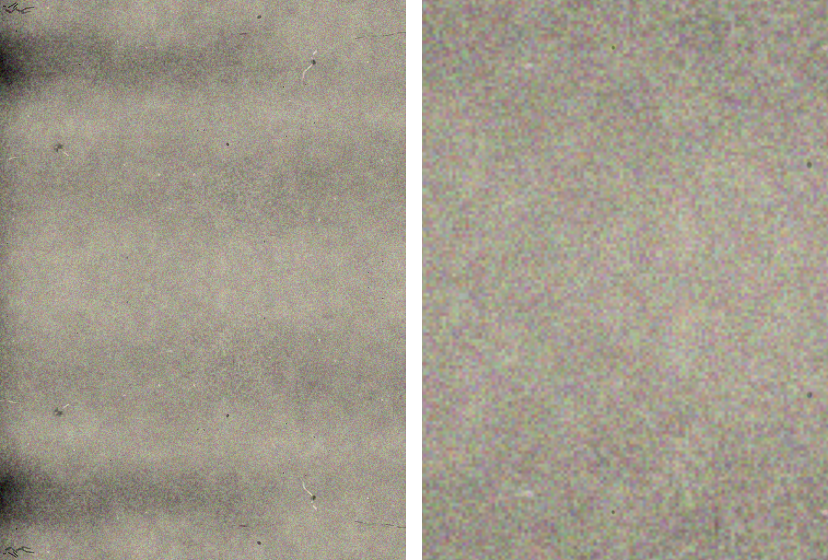
Left, the full canvas; right, a detail of the centre.
This texture is drawn by a Shadertoy shader. Its source:

```glsl
#define PAPER vec3(1.0, 0.96, 0.868)
#define BASE_TONE 0.646
#define GRAIN_SCALE 512.0
#define GRAIN_AMOUNT vec3(0.105, 0.150, 0.135)
#define MOTTLE 0.10
#define PEPPER 0.12
#define SPECKS 36

vec3 hash3(vec2 p) {
    vec3 q = fract(p.xyx * vec3(0.1031, 0.1030, 0.0973));
    q += dot(q, q.yxz + 33.33);
    return fract((q.xxy + q.yzz) * q.zyx);
}

// Three independent channels of value noise
vec3 noise3(vec2 p) {
    vec2 i = floor(p), f = p - i;
    f = f * f * (3.0 - 2.0 * f);
    return mix(mix(hash3(i), hash3(i + vec2(1, 0)), f.x),
               mix(hash3(i + vec2(0, 1)), hash3(i + vec2(1, 1)), f.x), f.y);
}

float fbm(vec2 p) {
    float sum = 0.0, weight = 0.5;
    for (int i = 0; i < 5; i++) {
        sum += weight * noise3(p).x;
        p = mat2(1.6, 1.2, -1.2, 1.6) * p + 7.3;
        weight *= 0.5;
    }
    return sum;
}

float bell(float x, float width) {
    return exp(-x * x / (width * width));
}

float spot(vec2 p, vec2 centre, float radius) {
    return 1.0 - smoothstep(0.4 * radius, 1.4 * radius, length(p - centre));
}

float stroke(vec2 p, vec2 a, vec2 b, float width) {
    vec2 ab = b - a;
    float t = clamp(dot(p - a, ab) / dot(ab, ab), 0.0, 1.0);
    return 1.0 - smoothstep(0.3 * width, 1.6 * width, length(p - a - ab * t));
}

// Broad bands and the worn left edge; p.y is the distance from the mid line
float stain(vec2 p, float cloud) {
    float x = p.x + 0.09 * cloud, d = p.y + 0.08 * cloud;
    float tone = 0.035 * bell(d - 0.02, 0.07) + 0.025 * bell(d - 0.29, 0.035);
    tone -= 0.125 * bell(d - 0.385, 0.060) * (1.0 - smoothstep(0.15, 0.62, x));
    tone -= 0.025 * bell(d - 0.375, 0.040);
    tone -= 0.045 * bell(d - 0.17, 0.075);
    tone -= 0.14 * exp(-p.x / 0.03);
    tone -= 0.25 * bell(x, 0.062) * bell(d - 0.385, 0.065);
    return tone;
}

// Scratches, creases and specks; positive is pale, negative is dark
float damage(vec2 p) {
    vec2 w = p + 0.006 * (noise3(p * 70.0).xy - 0.5);
    float worn = smoothstep(0.25, 0.6, noise3(p * 160.0).y);
    float pale = stroke(w, vec2(0.531, 0.350), vec2(0.556, 0.385), 0.0014);
    pale = max(pale, stroke(w, vec2(0.556, 0.385), vec2(0.569, 0.422), 0.0014));
    pale = max(pale, 0.6 * stroke(w, vec2(0.0, 0.217), vec2(0.033, 0.219), 0.0012));
    pale = max(pale, stroke(w, vec2(0.112, 0.229), vec2(0.124, 0.222), 0.0016));
    pale = max(pale, stroke(w, vec2(0.254, 0.421), vec2(0.260, 0.415), 0.0020));
    float dark = 0.45 * stroke(w, vec2(0.63, 0.432), vec2(0.73, 0.442), 0.0012);
    dark = max(dark, 0.5 * stroke(w, vec2(0.415, 0.438), vec2(0.45, 0.441), 0.0016));
    dark *= worn;
    dark = max(dark, spot(w, vec2(0.559, 0.389), 0.0040));
    dark = max(dark, spot(w, vec2(0.465, 0.470), 0.0036));
    dark = max(dark, spot(w, vec2(0.404, 0.242), 0.0028));
    dark = max(dark, 0.7 * worn * spot(w, vec2(0.104, 0.237), 0.0075));

    // Short scuffs in the left corners
    for (int i = 0; i < 9; i++) {
        vec3 h = hash3(vec2(float(i) + 3.0, 41.0));
        vec2 a = vec2(0.006 + 0.005 * float(i), 0.472 + 0.018 * h.x);
        vec2 b = a + vec2(0.004 + 0.010 * h.y, 0.016 * (h.z - 0.5));
        dark = max(dark, 0.75 * stroke(w, a, b, 0.0014));
    }
    // Scattered specks of both kinds
    float specks = 0.0;
    for (int i = 0; i < SPECKS; i++) {
        vec3 h = hash3(vec2(float(i) * 3.7 + 1.0, 17.0));
        float strength = h.z < 0.6 ? -0.22 : 0.15;
        specks += strength * spot(w, h.xy * vec2(0.73, 0.5), 0.0010 + 0.0014 * h.z);
    }
    return 0.18 * pale * worn - 0.32 * dark + specks;
}

void mainImage(out vec4 fragColor, in vec2 fragCoord) {
    vec2 p = fragCoord / iResolution.y;
    vec2 folded = vec2(p.x, abs(p.y - 0.5));

    // Paper tone
    float cloud = fbm(folded * vec2(7.0, 11.0) + 3.0) - 0.48;
    float fine = fbm(folded * 48.0 + 20.0) - 0.48;
    float tone = BASE_TONE + stain(folded, cloud) + MOTTLE * (0.7 * cloud + fine);

    // Peppery wear, strongest in the stained bands and a rubbed patch
    float wear = smoothstep(0.66, 0.48, tone);
    float rubbed = bell(folded.x - 0.42, 0.09) * bell(folded.y - 0.15, 0.08);
    float pits = noise3(folded * 300.0).x - 0.5;
    tone += PEPPER * pits * (0.3 + 0.7 * wear + 0.5 * rubbed);
    tone += damage(folded);

    // Colour grain
    vec2 cell = p * GRAIN_SCALE - 0.5;
    vec3 grain = noise3(cell + 11.0) + noise3(cell + vec2(613.0, 257.0)) - 1.0;
    vec3 color = PAPER * tone + GRAIN_AMOUNT * grain;
    fragColor = vec4(clamp(color, 0.0, 1.0), 1.0);
}
```
